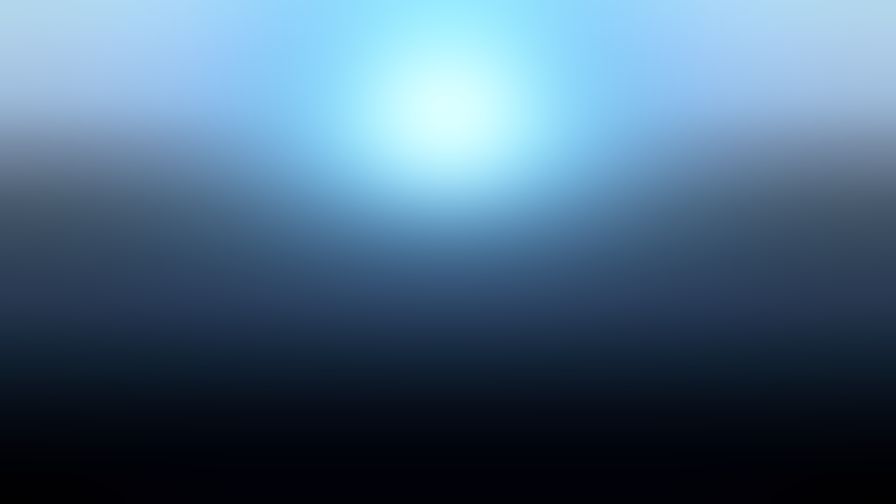
Write a WebGL 2 fragment shader that draws this background.

```glsl
#version 300 es
precision highp float;
// Soft light over a dark horizon: a smooth vertical gradient falls from
// pale blue to near black, and three stretched Gaussian glows (azure, cyan,
// white) are layered over it around one bright centre.
uniform vec2 u_resolution;
out vec4 outColor;

const vec2 GLOW_CENTER = vec2(0.0, 0.78);
const vec3 AZURE = vec3(0.36, 0.68, 0.98);
const vec3 CYAN = vec3(0.60, 0.95, 1.0);
const vec3 CORE = vec3(0.86, 1.0, 1.0);

// Evenly spaced colours from the top of the canvas to the bottom.
const int STOPS = 11;
const vec3 SKY[STOPS] = vec3[STOPS](
  vec3(0.71, 0.87, 0.98), vec3(0.68, 0.82, 0.96), vec3(0.61, 0.74, 0.89),
  vec3(0.45, 0.54, 0.66), vec3(0.29, 0.37, 0.46), vec3(0.20, 0.28, 0.375),
  vec3(0.15, 0.22, 0.325), vec3(0.075, 0.14, 0.215), vec3(0.03, 0.06, 0.105),
  vec3(0.006, 0.013, 0.045), vec3(0.003, 0.003, 0.03));

vec3 skyStop(int i) {
  return SKY[clamp(i, 0, STOPS - 1)];
}

// Catmull-Rom interpolation keeps the gradient free of visible creases.
vec3 skyGradient(float depth) {
  float s = clamp(depth, 0.0, 1.0) * float(STOPS - 1);
  int i = int(floor(s));
  float f = s - float(i);
  vec3 a = skyStop(i - 1), b = skyStop(i), c = skyStop(i + 1), d = skyStop(i + 2);
  vec3 curve = 2.0 * a - 5.0 * b + 4.0 * c - d + f * (3.0 * (b - c) + d - a);
  return b + 0.5 * f * (c - a + f * curve);
}

// Gaussian with separate widths for its sides, upper half and lower half.
float glow(vec2 p, float side, float above, float below) {
  vec2 q = p / vec2(side, p.y > 0.0 ? above : below);
  return exp(-dot(q, q));
}

void main() {
  vec2 uv = gl_FragCoord.xy / u_resolution;
  vec2 p = vec2((uv.x - 0.5) * u_resolution.x / u_resolution.y, uv.y);
  vec2 fromGlow = p - GLOW_CENTER;

  vec3 color = skyGradient(1.0 - uv.y);

  // Mute the blue slightly toward the outer edges.
  float edge = smoothstep(0.25, 0.5, abs(uv.x - 0.5));
  color *= mix(vec3(1.0), vec3(0.99, 0.97, 0.94), edge);
  color.b -= 0.02 * edge * (1.0 - smoothstep(0.0, 0.2, uv.y));

  // Layer the light from the broad halo to the bright core.
  color = mix(color, AZURE, glow(fromGlow, 0.41, 0.40, 0.26));
  color = mix(color, CYAN, glow(fromGlow, 0.30, 0.50, 0.17));
  color = mix(color, CORE, glow(fromGlow, 0.16, 0.14, 0.14));

  outColor = vec4(clamp(color, 0.0, 1.0), 1.0);
}
```
